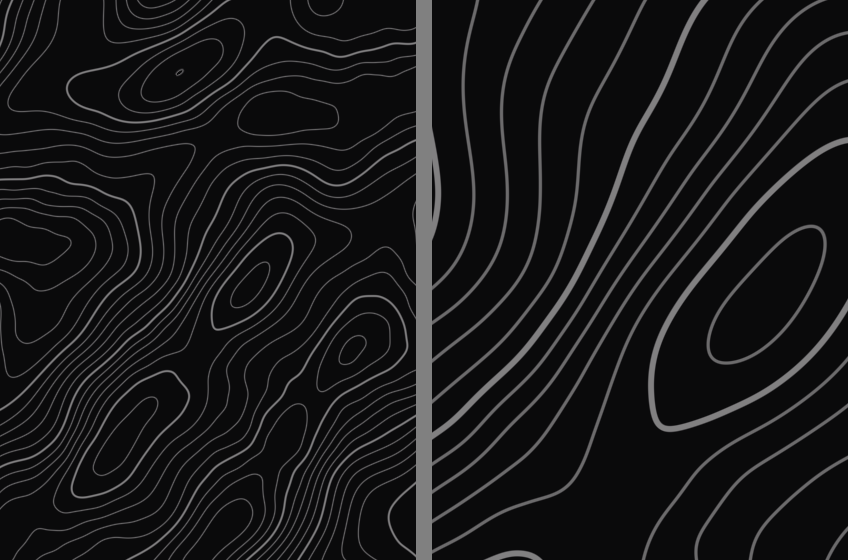
Left: the whole. Right: its middle third, enlarged.
This pattern is drawn by a Shadertoy shader. Its source:

```glsl
const vec3  GROUND       = vec3(0.040, 0.038, 0.045);
const vec3  MINOR_COLOR  = vec3(0.425, 0.420, 0.425);
const vec3  MAJOR_COLOR  = vec3(0.505, 0.500, 0.505);
const float MINOR_HALF   = 0.0013;  // half line widths, in canvas widths
const float MAJOR_HALF   = 0.0024;
const float SOFTNESS     = 0.9;     // edge blur in pixels
const float MAJOR_EVERY  = 5.0;     // one bold contour per this many levels
const float GRAIN_ANGLE  = 0.92;    // direction of the ridges, radians
const vec2  RIDGE_FREQ   = vec2(1.9, 3.0);   // along and across the ridges
const float RIDGE_LEVELS = 12.0;    // amplitudes, in contour levels
const vec2  HILL_FREQ    = vec2(4.6, 5.8);
const float HILL_LEVELS  = 2.5;
const float CRAG_FREQ    = 14.0;
const float CRAG_LEVELS  = 0.55;
const float SLOPE_LEVELS = 7.0;     // overall tilt per canvas width
const float SLOPE_STEP   = 0.001;   // finite difference distance
const vec2  SEED         = vec2(17.3, 41.7);

// Unit gradient at a lattice point
vec2 latticeGradient(vec2 cell) {
    uvec2 q = uvec2(ivec2(cell) + 4096) * uvec2(1597u, 3571u);
    uint n = (q.x ^ q.y) * 48271u;
    n = (n ^ (n >> 15)) * 69621u;
    n ^= n >> 13;
    float angle = 6.28319 * float(n & 65535u) / 65536.0;
    return vec2(cos(angle), sin(angle));
}

// Gradient noise with a quintic fade
float gradientNoise(vec2 p) {
    vec2 i = floor(p), f = p - i;
    vec2 u = f * f * f * (f * (f * 6.0 - 15.0) + 10.0);
    vec2 e = vec2(1.0, 0.0);
    float a = dot(latticeGradient(i), f);
    float b = dot(latticeGradient(i + e.xy), f - e.xy);
    float c = dot(latticeGradient(i + e.yx), f - e.yx);
    float d = dot(latticeGradient(i + e.xx), f - e.xx);
    return mix(mix(a, b, u.x), mix(c, d, u.x), u.y);
}

// Terrain height, where each whole number is a contour level
float terrain(vec2 p) {
    vec2 along = vec2(cos(GRAIN_ANGLE), sin(GRAIN_ANGLE));
    vec2 r = vec2(dot(p, along), dot(p, vec2(-along.y, along.x)));
    float ridges = gradientNoise(r * RIDGE_FREQ + SEED);
    float hills  = gradientNoise(r * HILL_FREQ + SEED.yx);
    float crags  = gradientNoise(p * CRAG_FREQ + SEED);
    float rough  = smoothstep(-0.3, 0.4, gradientNoise(p * 2.7 - SEED));
    return SLOPE_LEVELS * r.y + RIDGE_LEVELS * ridges
         + HILL_LEVELS * hills + CRAG_LEVELS * rough * crags;
}

void mainImage(out vec4 fragColor, in vec2 fragCoord) {
    vec2 p = fragCoord / iResolution.x;

    // Distance to the nearest contour, from height and slope
    float h = terrain(p);
    vec2 e = vec2(SLOPE_STEP, 0.0);
    vec2 slope = (vec2(terrain(p + e.xy), terrain(p + e.yx)) - h) / SLOPE_STEP;
    float level = floor(h + 0.5);
    float dist = abs(h - level) / max(length(slope), 0.5);

    // Bold index contours among thin ones
    bool isMajor = mod(level + 0.5, MAJOR_EVERY) < 1.0;
    float halfWidth = isMajor ? MAJOR_HALF : MINOR_HALF;
    vec3 lineColor = isMajor ? MAJOR_COLOR : MINOR_COLOR;

    float blur = SOFTNESS / iResolution.x;
    float coverage = 1.0 - smoothstep(halfWidth - blur, halfWidth + blur, dist);
    fragColor = vec4(mix(GROUND, lineColor, coverage), 1.0);
}
```
